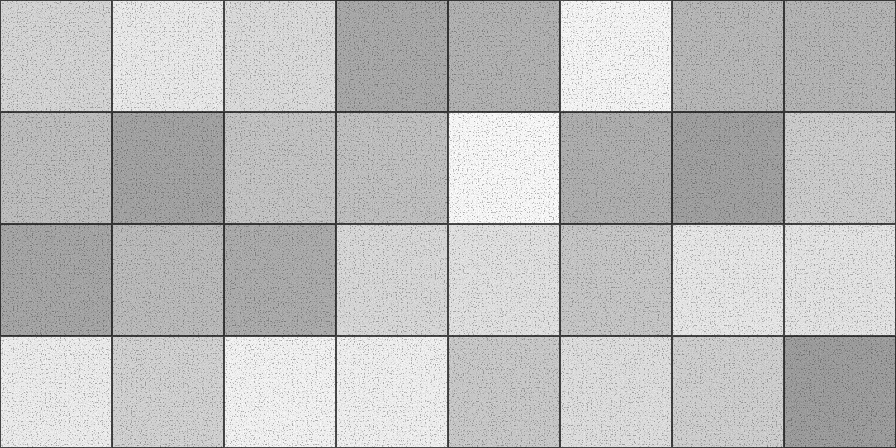
Reproduce this pattern procedurally as a WebGL 1 fragment shader.

```glsl
precision highp float;
// Grid of 8 by 4 finely speckled grey stone tiles, each its own shade, with thin black joints.

uniform vec2 u_resolution;

float hash(vec2 p) {
  vec3 q = fract(p.xyx * 0.1031);
  q += dot(q, q.yzx + 33.33);
  return fract((q.x + q.y) * q.z);
}

// Dot product of a random unit gradient at a lattice corner with the offset from it
float cornerSlope(vec2 corner, vec2 offset) {
  float angle = 6.2832 * hash(corner);
  return dot(vec2(cos(angle), sin(angle)), offset);
}

float gradientNoise(vec2 p) {
  vec2 i = floor(p);
  vec2 f = p - i;
  vec2 u = f * f * f * (f * (f * 6.0 - 15.0) + 10.0);
  float low = mix(cornerSlope(i, f),
                  cornerSlope(i + vec2(1.0, 0.0), f - vec2(1.0, 0.0)), u.x);
  float high = mix(cornerSlope(i + vec2(0.0, 1.0), f - vec2(0.0, 1.0)),
                   cornerSlope(i + vec2(1.0, 1.0), f - vec2(1.0, 1.0)), u.x);
  return mix(low, high, u.y);
}

// Scrambled order of the 32 tiles from 0 to 1, so that no two share a shade
float tileRank(vec2 tile) {
  float k = tile.x * (10.0 * tile.x + 13.0) + 8.0 * tile.y * (2.0 * tile.x + 1.0);
  return floor(mod(k + 27.5, 32.0)) / 31.0;
}

void main() {
  // One unit per tile
  vec2 p = gl_FragCoord.xy / u_resolution * vec2(8.0, 4.0);
  vec2 pixel = vec2(8.0, 4.0) / u_resolution;

  // Flat shade of the tile
  float shade = mix(0.61, 0.96, tileRank(floor(p)));

  // Fine grain, then small dark specks
  shade += 0.1 * gradientNoise(p * 103.5 + 91.3);
  float speck = smoothstep(0.15, 0.45, gradientNoise(p * 88.4 + 7.7));
  shade *= 1.0 - 0.28 * speck;

  // Joints centred on the tile edges
  vec2 edge = 0.5 - abs(fract(p) - 0.5);
  vec2 joint = clamp((0.0062 - edge) / pixel + 0.5, 0.0, 1.0);
  shade *= 1.0 - max(joint.x, joint.y);

  gl_FragColor = vec4(vec3(shade), 1.0);
}
```
